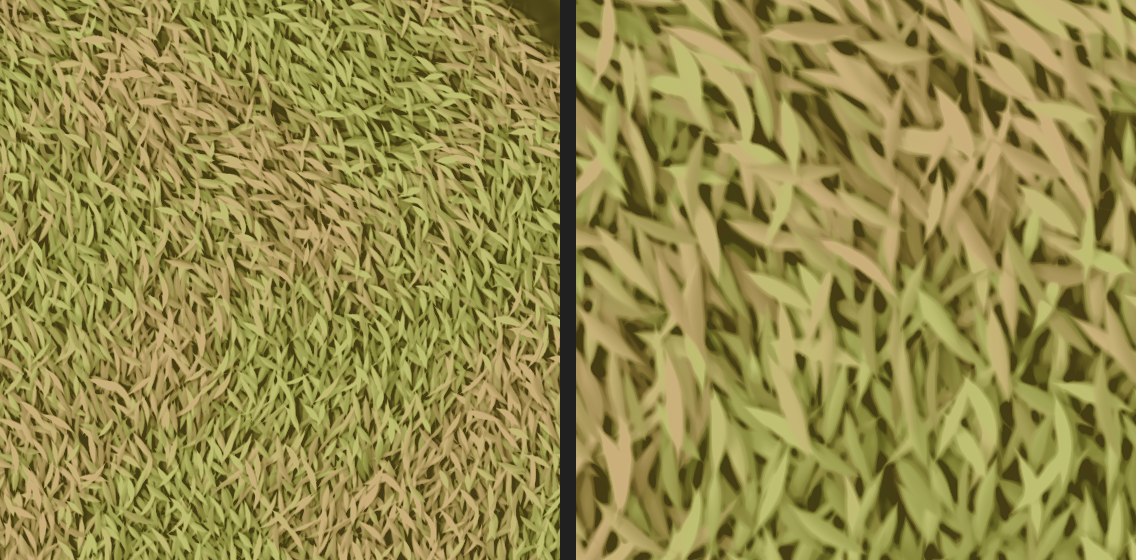
Left: the whole. Right: its middle third, enlarged.
Reproduce this texture procedurally as a WebGL 1 fragment shader.

```glsl
precision highp float;
uniform vec2 u_resolution;

#define LAYERS 10
#define GRID 25.0          // blade cells across the canvas
#define BLADE_WIDTH 0.14   // half width, in cells
#define SOFTNESS 0.065     // edge blur, in cells
#define SPREAD 1.25        // random variation of direction
#define SHADOW 0.20        // tone lost beside a blade
#define TONE_LOW 0.30      // tone of the deepest blades
#define TONE_RANGE 0.50    // gain from deepest to topmost
#define TONE_JITTER 0.38

const vec3 DEEP_SHADE = vec3(0.27, 0.24, 0.08);
const vec3 SHADE      = vec3(0.41, 0.38, 0.14);
const vec3 OLIVE      = vec3(0.55, 0.52, 0.25);
const vec3 STRAW      = vec3(0.65, 0.62, 0.36);
const vec3 PALE_STRAW = vec3(0.77, 0.73, 0.48);
const vec3 DRY_TINT   = vec3(1.03, 0.94, 1.00);
const vec3 GREEN_TINT = vec3(0.97, 1.03, 0.92);

vec4 hash4(vec2 cell, float seed) {
  float n = dot(cell, vec2(127.1, 311.7)) + seed * 74.7;
  return fract(sin(vec4(n, n + 17.3, n + 41.9, n + 83.1)) * 43758.55);
}

// Broad irregular patches from layered sines, about -1 to 1
float patches(vec2 p) {
  float a = sin(p.x * 8.0 + 2.0 * sin(p.y * 6.0 + 1.0));
  float b = sin(p.y * 11.0 + 1.7 * sin(p.x * 9.0 + 2.0));
  float c = sin(p.x * 23.0 - p.y * 17.0 + 2.0 * sin(p.y * 19.0));
  return 0.45 * a + 0.35 * b + 0.2 * c;
}

// Upright below, swept to the left on the upper slope
float leanAngle(vec2 p) {
  float slope = smoothstep(0.35, 1.05, p.y + 0.3 * p.x);
  return mix(0.03, 0.7, slope) + 0.35 * patches(p * 0.8 + 3.0);
}

// Bare ground in the upper right corner
float bareGround(vec2 p) {
  float edge = p.x + p.y - 1.89 + 0.015 * patches(p * 5.0);
  return smoothstep(-0.015, 0.015, edge);
}

float stroke(float across, float width, float soft) {
  return 1.0 - smoothstep(width - soft, width + soft, abs(across));
}

// Paints one blade over surface = (tone, dryness)
vec2 paintBlade(vec2 surface, vec2 q, vec2 root, vec4 rnd, float depth) {
  float patchy = patches(root);
  float angle = leanAngle(root) + (rnd.x + rnd.y - 1.0) * SPREAD;
  vec2 dir = vec2(-sin(angle), cos(angle));
  float along = dot(q, dir);
  float across = dot(q, vec2(dir.y, -dir.x));
  across += (rnd.z - 0.5) * 0.5 * along * along;

  float t = along / mix(0.5, 0.82, rnd.w);
  float width = BLADE_WIDTH * mix(0.65, 1.15, rnd.y) * (1.0 - t * t);
  float present = 1.0 - bareGround(root);
  float cover = stroke(across, width, SOFTNESS) * present;
  float shade = stroke(across - 0.10, width, SOFTNESS * 2.0) * present;

  float tone = TONE_LOW + TONE_RANGE * depth + (rnd.z - 0.5) * TONE_JITTER;
  tone += 0.05 * patchy - across * 0.7 + 0.05 * t;
  float dryness = smoothstep(-0.5, 0.8, patchy + 1.2 * (rnd.w - 0.5));
  surface.x -= SHADOW * shade;
  return mix(surface, vec2(tone, dryness), cover);
}

vec3 grassColor(float tone, float dryness) {
  vec3 c = mix(DEEP_SHADE, SHADE, smoothstep(0.0, 0.2, tone));
  c = mix(c, OLIVE, smoothstep(0.2, 0.4, tone));
  c = mix(c, STRAW, smoothstep(0.4, 0.6, tone));
  c = mix(c, PALE_STRAW, smoothstep(0.6, 0.82, tone));
  return c * mix(GREEN_TINT, DRY_TINT, dryness);
}

void main() {
  vec2 p = gl_FragCoord.xy / min(u_resolution.x, u_resolution.y);
  vec2 surface = vec2(0.12 + 0.08 * patches(p * 4.0), 0.5);

  // Layers of blades, from the ground up
  for (int layer = 0; layer < LAYERS; layer++) {
    float k = float(layer);
    float depth = k / float(LAYERS - 1);
    float scale = GRID * (0.9 + 0.2 * fract(k * 0.618));
    vec2 shift = vec2(0.37, 0.71) * k;
    vec2 g = p * scale + shift;
    vec2 home = floor(g);
    for (int j = -1; j <= 1; j++) {
      for (int i = -1; i <= 1; i++) {
        vec2 cell = home + vec2(float(i), float(j));
        vec4 place = hash4(cell, k + 0.5);
        vec2 center = cell + place.xy;
        vec4 rnd = hash4(cell + 57.0, k);
        surface = paintBlade(surface, g - center, (center - shift) / scale, rnd, depth);
      }
    }
  }

  gl_FragColor = vec4(grassColor(surface.x, surface.y), 1.0);
}
```
